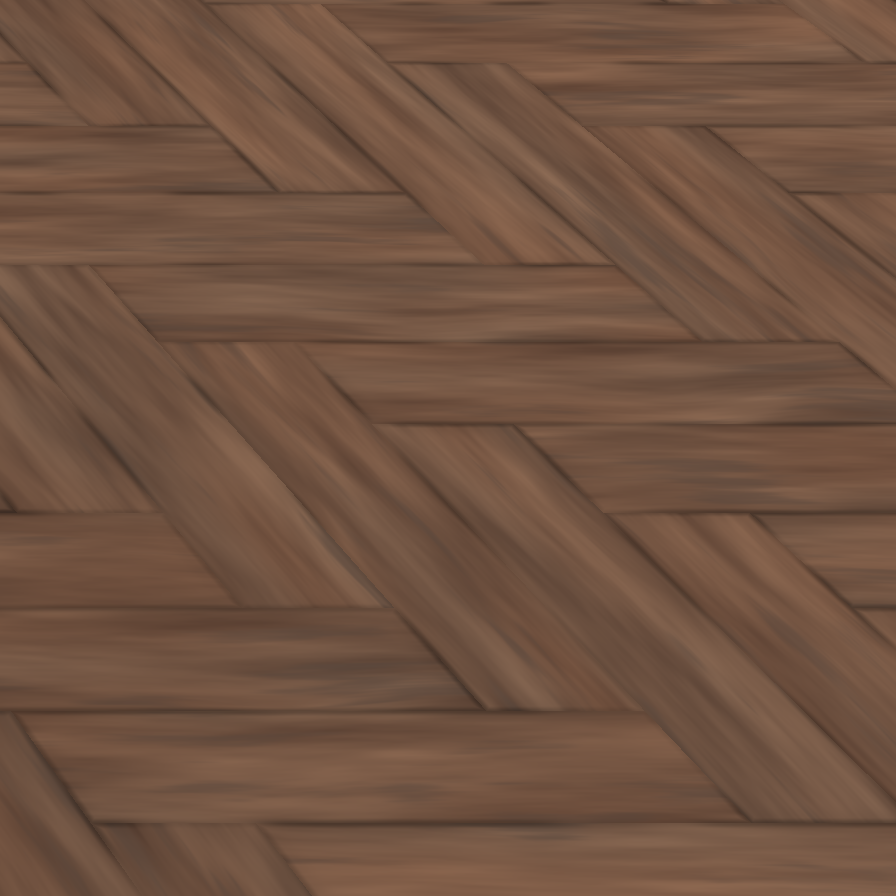
This texture is drawn by a Shadertoy shader. Its source:

```glsl
// Herringbone wood floor seen in a mild slanted perspective.
// The canvas is projected onto a floor grid whose cells are grouped into planks;
// each plank gets its own stretched noise grain, tone and faint broken seams.

#define PLANK_LENGTH 4.0                  // in plank widths
#define VANISH vec2(-2.083, 3.1536)       // where the slanted seams meet
#define COLUMN_STEP 0.060                 // slope step between slanted seams
#define FIRST_COLUMN 0.711                // slope of seam number zero
#define ROW_SCALE 72.45                   // depth of the rows
#define ROW_SHIFT 23.58
#define SEAM_WIDTH 0.055
#define SEAM_DARKNESS 0.17
#define GRAIN_CONTRAST 1.0
#define DARK_WOOD vec3(0.350, 0.250, 0.196)
#define LIGHT_WOOD vec3(0.560, 0.420, 0.328)
#define COOL_STREAK vec3(0.345, 0.275, 0.235)

float hash(vec2 p) {
    return fract(sin(dot(p, vec2(127.1, 311.7))) * 43758.5453);
}

float noise(vec2 p) {
    vec2 i = floor(p), f = fract(p);
    f = f * f * (3.0 - 2.0 * f);
    float low = mix(hash(i), hash(i + vec2(1, 0)), f.x);
    float high = mix(hash(i + vec2(0, 1)), hash(i + vec2(1, 1)), f.x);
    return mix(low, high, f.y);
}

float fbm(vec2 p) {
    float sum = 0.0, weight = 0.5;
    for (int k = 0; k < 4; k++) {
        sum += weight * noise(p);
        p = p * vec2(1.9, 2.1) + vec2(17.3, 9.1);
        weight *= 0.5;
    }
    return sum / 0.9375;
}

// Canvas point to floor grid: x counts slanted columns, y counts rows upward
vec2 floorGrid(vec2 uv) {
    float depth = VANISH.y - uv.y;
    float slope = (uv.x - VANISH.x) / depth;
    return vec2((slope - FIRST_COLUMN) / COLUMN_STEP, ROW_SCALE / depth - ROW_SHIFT);
}

// Position on the plank (along, across); id names the plank
vec2 plankCoords(vec2 grid, out vec2 id, out float slanted) {
    vec2 cell = floor(grid), f = grid - cell;
    float phase = mod(cell.x + cell.y, 2.0 * PLANK_LENGTH);
    slanted = step(PLANK_LENGTH, phase);
    float cellAlong = phase - slanted * PLANK_LENGTH;
    vec2 direction = vec2(1.0 - slanted, slanted);
    id = cell - direction * cellAlong;
    return mix(f, f.yx, slanted) + vec2(cellAlong, 0.0);
}

vec3 woodColor(vec2 pos, vec2 id, float slanted) {
    float seed = hash(id + 31.0 * slanted);
    vec2 offset = 60.0 * vec2(seed, hash(id.yx + 7.7 + slanted));

    // Nearly straight fibres with a slight wave
    float bend = 0.10 * (noise(vec2(pos.x * 0.9, pos.y * 1.5) + offset) - 0.5);
    vec2 fibre = vec2(pos.x, pos.y + bend + (seed - 0.5) * 0.03 * pos.x);

    float broad = fbm(fibre * vec2(0.85, 5.0) + offset);
    float fine = noise(fibre * vec2(2.8, 20.0) + offset.yx);
    float tone = 0.50 + GRAIN_CONTRAST * (broad - 0.5)
               + 0.11 * (fine - 0.5) + 0.10 * (seed - 0.5);
    vec3 color = mix(DARK_WOOD, LIGHT_WOOD, clamp(tone, 0.0, 1.0));

    // Greyish mineral streaks and warm patches
    float streak = fbm(fibre * vec2(0.95, 6.5) + offset.yx + 23.0);
    color = mix(color, COOL_STREAK, 0.50 * smoothstep(0.57, 0.80, streak));
    float warmth = noise(fibre * vec2(0.7, 2.5) + offset + 41.0) - 0.5;
    return color * (1.0 + warmth * vec3(0.04, -0.02, -0.06));
}

void mainImage(out vec4 fragColor, in vec2 fragCoord) {
    vec2 uv = fragCoord / iResolution.xy;
    vec2 grid = floorGrid(uv);
    vec2 blur = fwidth(grid);

    vec2 id;
    float slanted;
    vec2 pos = plankCoords(grid, id, slanted);
    vec3 color = woodColor(pos, id, slanted);

    // Soft seams that fade in and out, with a faint shade beside them
    vec2 toEdge = min(pos, vec2(PLANK_LENGTH, 1.0) - pos);
    float edge = min(toEdge.x, toEdge.y);
    float seam = 1.0 - smoothstep(0.0, max(SEAM_WIDTH, max(blur.x, blur.y)), edge);
    float shade = 1.0 - smoothstep(0.0, 0.18, edge);
    float wear = 0.35 + 1.1 * smoothstep(0.15, 0.85, noise(grid * 2.3 + 5.0));
    color *= 1.0 - wear * (SEAM_DARKNESS * seam + 0.04 * shade);

    // Light falls off toward the lower left
    color *= 0.975 + 0.05 * uv.x + 0.02 * uv.y;
    fragColor = vec4(color, 1.0);
}
```
